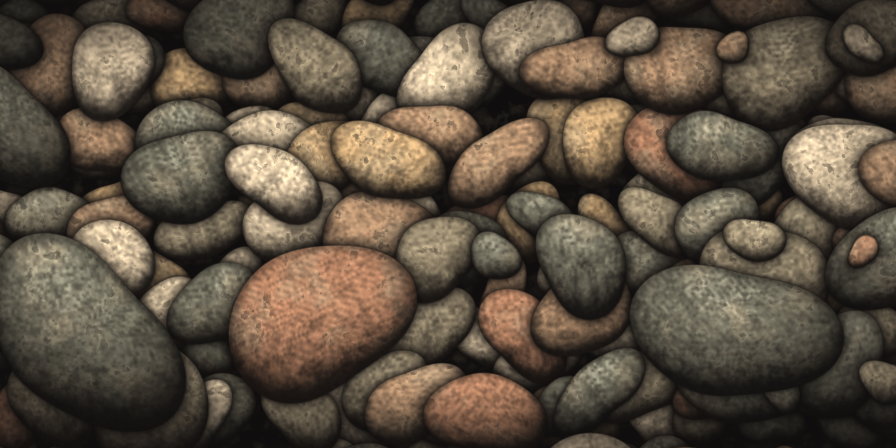
Give the GLSL for this texture, as a WebGL 2 fragment shader.

```glsl
#version 300 es
precision highp float;

uniform vec2 u_resolution;
out vec4 fragColor;

float hash(vec2 p) {
    return fract(sin(dot(p, vec2(127.1, 311.7))) * 43758.5453);
}

float noise(vec2 p) {
    vec2 i = floor(p), f = fract(p);
    f = f * f * (3.0 - 2.0 * f);
    float low = mix(hash(i), hash(i + vec2(1, 0)), f.x);
    float high = mix(hash(i + vec2(0, 1)), hash(i + vec2(1, 1)), f.x);
    return mix(low, high, f.y);
}

float fbm(vec2 p) {
    float sum = 0.0, amplitude = 0.53;
    for (int i = 0; i < 4; i++) {
        sum += amplitude * noise(p);
        p = mat2(1.6, 1.2, -1.2, 1.6) * p + 7.3;
        amplitude *= 0.5;
    }
    return sum;
}

mat2 rotation(float angle) {
    float c = cos(angle), s = sin(angle);
    return mat2(c, s, -s, c);
}

// Mineral colours, from common wet slate to pale stone
vec3 stoneColor(float pick) {
    vec3 color = vec3(0.36, 0.36, 0.31);
    color = mix(color, vec3(0.53, 0.49, 0.40), step(0.28, pick));
    color = mix(color, vec3(0.66, 0.53, 0.41), step(0.54, pick));
    color = mix(color, vec3(0.64, 0.46, 0.35), step(0.68, pick));
    color = mix(color, vec3(0.77, 0.64, 0.46), step(0.74, pick));
    return mix(color, vec3(0.85, 0.78, 0.66), step(0.80, pick));
}

// Uneven ellipse; the bulge shifts its outline by angle
vec2 lumpy(vec2 p, float seed) {
    float angle = atan(p.y, p.x);
    float bulge = 0.07 * sin(2.0 * angle + seed * 40.0) + 0.06 * sin(3.0 * angle + seed * 91.0);
    return p * (1.0 + bulge);
}

float ellipseDistance(vec2 p, vec2 radii) {
    float k = length(p / radii);
    return k * (k - 1.0) / max(length(p / (radii * radii)), 0.001);
}

// Domed light, mottling, pits and a wet highlight
vec3 shadeStone(vec2 local, vec2 dome, mat2 turn, float seed, float pick) {
    vec2 grainPos = rotation(0.6) * local + seed * 37.0;
    float mottle = fbm(grainPos * 15.0);
    float rough = fbm(grainPos * 52.0 + 4.0);
    float grain = noise(grainPos * 135.0);
    float pits = smoothstep(0.56, 0.72, rough) * smoothstep(0.3, 0.6, mottle);
    float r2 = min(dot(dome, dome), 1.0);
    vec2 slope = turn * dome + 0.45 * (vec2(mottle, rough) - 0.5);
    vec3 normal = normalize(vec3(slope, sqrt(1.0 - r2) + 0.25));
    float diffuse = max(dot(normal, normalize(vec3(-0.12, 0.55, 0.8))), 0.0);
    float rim = 1.0 - 0.35 * smoothstep(0.7, 1.0, r2);

    vec3 color = stoneColor(pick);
    color = mix(color, vec3(0.49, 0.45, 0.37), 0.5 * smoothstep(0.42, 0.72, mottle));
    color *= 0.99 + 0.55 * (mottle - 0.5) + 0.5 * (rough - 0.5) + 0.36 * (grain - 0.5);
    color *= 1.0 - 0.4 * pits;
    color *= mix(0.10, 1.13, smoothstep(0.05, 0.93, diffuse)) * rim;

    float wet = 1.0 - smoothstep(0.3, 0.6, pick);
    float gleam = pow(max(dot(normal, normalize(vec3(-0.1, 0.5, 0.86))), 0.0), 14.0);
    return color + wet * gleam * (0.04 + 0.34 * grain * rough) * vec3(0.9, 0.93, 0.84);
}

// One staggered layer, painted from far rows to near rows
vec3 stoneLayer(vec3 color, vec2 p, float cell, vec2 sizeRange, float density, float layer) {
    for (int j = 1; j >= -1; j--) {
        float row = floor(p.y / cell) + float(j);
        float stagger = 0.5 * mod(row, 2.0);
        for (int i = -1; i <= 1; i++) {
            vec2 id = vec2(floor(p.x / cell + stagger) + float(i), row);
            vec2 key = id + layer * 17.0;
            if (hash(key + 3.1) > density) continue;
            float seed = hash(key);
            vec2 jitter = 0.5 * (vec2(hash(key + 5.7), hash(key + 9.2)) - 0.5);
            vec2 center = (id + 0.5 - vec2(stagger, 0.0) + jitter) * cell;
            float size = mix(sizeRange.x, sizeRange.y, hash(key + 12.4));
            vec2 radii = size * vec2(1.0, mix(0.5, 0.85, hash(key + 15.8)));
            mat2 turn = rotation((hash(key + 21.3) - 0.5) * 2.2);
            vec2 local = lumpy((p - center) * turn, seed);
            float d = ellipseDistance(local, radii);

            // Contact shadow, then the stone over it
            color *= 1.0 - 0.78 * exp(-max(d, 0.0) / 0.014);
            if (d < 0.004) {
                vec3 stone = shadeStone(local, local / radii, turn, seed, hash(key + 27.6));
                color = mix(color, stone, smoothstep(0.0025, -0.0025, d));
            }
        }
    }
    return color;
}

void main() {
    vec2 p = gl_FragCoord.xy / u_resolution.y;
    vec2 frame = gl_FragCoord.xy / u_resolution * 2.0 - 1.0;

    vec3 color = vec3(0.16, 0.15, 0.12) * smoothstep(0.4, 0.8, fbm(p * 40.0));
    color = stoneLayer(color, p, 0.15, vec2(0.08, 0.11), 1.0, 1.0);
    color = stoneLayer(color, p, 0.19, vec2(0.09, 0.13), 0.9, 5.0);
    color = stoneLayer(color, p, 0.25, vec2(0.11, 0.16), 0.85, 2.0);
    color = stoneLayer(color, p, 0.27, vec2(0.04, 0.07), 0.3, 3.0);
    color = stoneLayer(color, p, 0.50, vec2(0.16, 0.25), 0.5, 4.0);

    // Dark corners and a warm faded black
    float vignette = 1.0 - 0.45 * smoothstep(0.5, 1.8, dot(frame, frame));
    vignette *= 1.0 - 0.4 * smoothstep(0.65, 1.0, abs(frame.y));
    color = color * vignette * vec3(1.03, 1.01, 0.98) + vec3(0.06, 0.052, 0.05);
    fragColor = vec4(color, 1.0);
}
```
